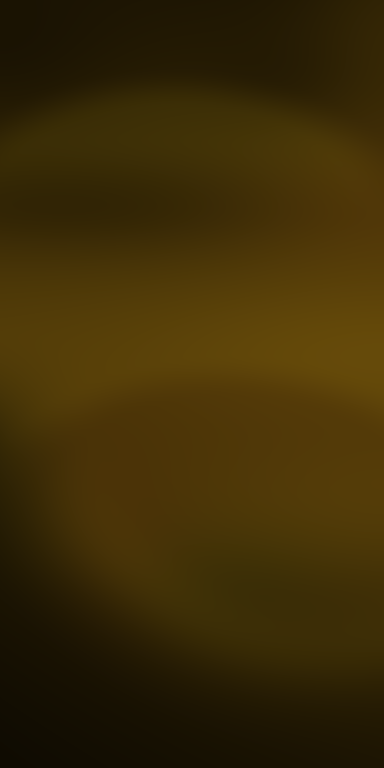
Reproduce this background procedurally as a WebGL 1 fragment shader.

```glsl
precision highp float;
// Dim golden backdrop of soft, overlapping curved folds of light.

uniform vec2 u_resolution;

// Soft elliptical spot: 1 at the centre, fading to 0.
float glow(vec2 p, vec2 centre, vec2 radius) {
  vec2 q = (p - centre) / radius;
  return exp(-dot(q, q));
}

// Distance from an ellipse centre, 1 on its outline.
float ellipse(vec2 p, vec2 centre, vec2 radius) {
  return length((p - centre) / radius);
}

void main() {
  // The canvas spans 1 across and 2 up.
  vec2 p = gl_FragCoord.xy / u_resolution * vec2(1.0, 2.0);

  // Broad horizontal band of light.
  float rise = (p.y - 0.98) / 0.75;
  float light = 0.08 + 0.25 * exp(-rise * rise);

  // Large bowl: shadow outside its lower left side, pale rim along it.
  float bowl = ellipse(p, vec2(0.85, 0.95), vec2(0.75, 0.70));
  float lower = 1.0 - smoothstep(0.8, 1.15, p.y);
  float shade = smoothstep(0.8, 1.35, bowl) * lower;
  light *= 1.0 - shade * mix(0.55, 0.1, p.x);
  float rimOffset = (bowl - 0.92) / 0.15;
  float rim = exp(-rimOffset * rimOffset) * (1.0 - smoothstep(0.45, 0.9, p.y));
  light += 0.04 * rim;

  // Upper lens with a crisp arched top, above a dark wedge.
  float arch = ellipse(p, vec2(0.45, 1.45), vec2(0.62, 0.36));
  float lens = (1.0 - smoothstep(0.75, 1.05, arch)) * smoothstep(1.4, 1.65, p.y);
  light += 0.065 * lens;
  light -= 0.065 * glow(p, vec2(0.2, 1.47), vec2(0.6, 0.14));

  // Corner light and shadow at the top.
  light += 0.075 * glow(p, vec2(1.05, 1.95), vec2(0.25, 0.3));
  light -= 0.04 * glow(p, vec2(0.0, 1.82), vec2(0.3, 0.2));
  light -= 0.02 * glow(p, vec2(0.76, 1.79), vec2(0.2, 0.1));

  // Bright stream from the right, cut below by a curved fold.
  float warm = glow(p, vec2(1.0, 1.48), vec2(0.4, 0.2));
  light += 0.065 * warm;
  light += 0.07 * glow(p, vec2(1.0, 1.1), vec2(0.65, 0.2));
  float foldShape = ellipse(p, vec2(0.6, 0.65), vec2(0.62, 0.39));
  float fold = (1.0 - smoothstep(0.8, 1.1, foldShape)) * smoothstep(0.5, 0.95, p.y);
  light -= 0.045 * fold;

  // Inner stream and the dark pocket beneath it.
  light += 0.05 * glow(p, vec2(1.0, 0.7), vec2(0.5, 0.2));
  float pocket = glow(p, vec2(0.62, 0.5), vec2(0.24, 0.13));
  light -= 0.025 * pocket;

  // Hue drifts from olive to brown across the folds.
  float brown = warm + 0.7 * fold + glow(p, vec2(0.3, 0.58), vec2(0.18, 0.25));
  float olive = lens + pocket + 0.5 * rim + shade * smoothstep(0.3, 0.7, p.y);
  float green = 0.73 + 0.045 * olive - 0.05 * brown;
  gl_FragColor = vec4(light * vec3(1.0, green, 0.095), 1.0);
}
```
